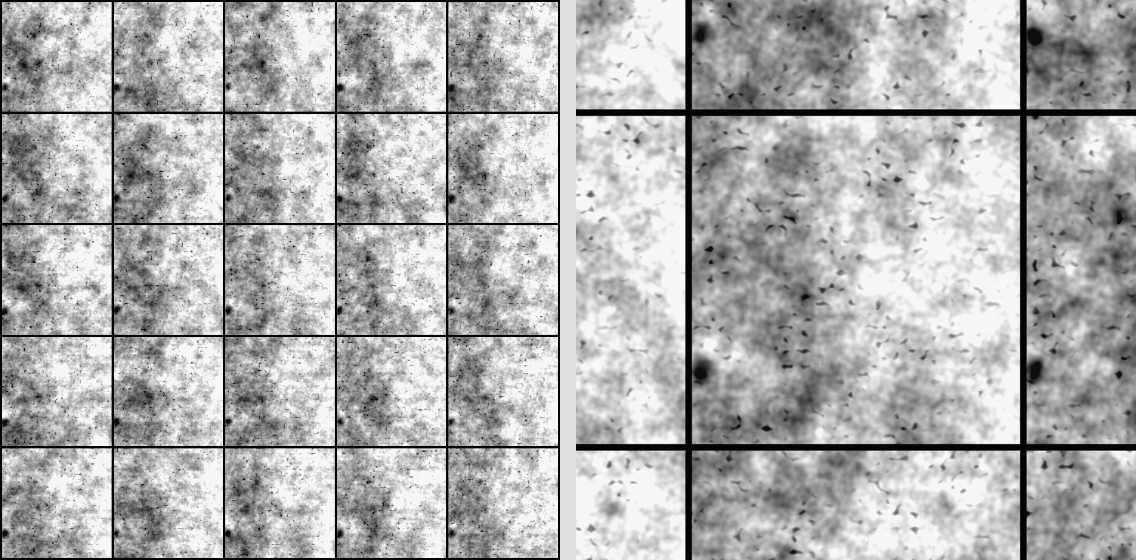
Left, the full canvas; right, a detail of the centre.
Reproduce this texture procedurally as a three.js fragment shader.

```glsl
// A square grid of mottled grey tiles parted by thin black lines.
// Every tile shares one tonal layout (dark left, pale right, fixed stains);
// layered gradient noise adds shared and per-tile mottling, grain and specks.

#define TILES 5.0
#define LINE_WIDTH 0.0039
#define EDGE 0.0005
#define SHADE_DARK 0.59
#define SHADE_PALE 0.90
#define SHARED_MOTTLE 0.20
#define OWN_MOTTLE 0.31
#define SPECK_DEPTH 0.50
#define LINE_COLOR vec3(0.01)

varying vec2 vUv;

float hash(vec2 p) {
  return fract(sin(dot(p, vec2(127.1, 311.7))) * 43758.55);
}

vec2 gradient(vec2 p) {
  float angle = 6.28318 * hash(p);
  return vec2(cos(angle), sin(angle));
}

// Gradient noise, roughly -0.7 to 0.7
float noise(vec2 p) {
  vec2 i = floor(p);
  vec2 f = p - i;
  vec2 u = f * f * f * (f * (f * 6.0 - 15.0) + 10.0);
  vec2 e = vec2(1.0, 0.0);
  float low = mix(dot(gradient(i), f), dot(gradient(i + e), f - e), u.x);
  float high = mix(dot(gradient(i + e.yx), f - e.yx),
                   dot(gradient(i + 1.0), f - 1.0), u.x);
  return mix(low, high, u.y);
}

// Five octaves with slow falloff, for a rough, grainy mottle
float mottle(vec2 p, vec2 seed) {
  float sum = 0.0;
  float amplitude = 1.0;
  float frequency = 3.7;
  for (int i = 0; i < 5; i++) {
    sum += amplitude * noise(p * frequency + seed);
    seed += 7.31;
    amplitude *= 0.82;
    frequency *= 1.93;
  }
  return sum;
}

// Soft round stain
float stain(vec2 p, vec2 center, float radius) {
  vec2 d = (p - center) / radius;
  return exp(-dot(d, d));
}

float tileTone(vec2 p, vec2 id) {
  vec2 ownSeed = id * 97.0 + 113.0;
  vec2 sharedSeed = vec2(731.4, 857.2);

  // Tonal layout: shaded left side, dim lower middle
  float sweep = p.x + 0.22 * (p.y - 0.5) + 0.12 * noise(p * 2.5 + ownSeed);
  float tone = mix(SHADE_DARK, SHADE_PALE, smoothstep(0.1, 0.82, sweep));
  tone -= 0.10 * stain(p, vec2(0.52, 0.27), 0.24);
  tone -= 0.08 * stain(p, vec2(0.13, 0.42), 0.16);
  tone += 0.05 * (hash(id + 3.7) - 0.5);

  // Mottling common to all tiles, then mottling of this tile
  tone += SHARED_MOTTLE * mottle(p, sharedSeed);
  tone += OWN_MOTTLE * mottle(p, ownSeed);

  // Small dark specks gathered in clusters
  vec2 grain = p * vec2(36.0, 43.0) + ownSeed * 1.3;
  float cluster = smoothstep(-0.25, 0.4, noise(p * 8.0 + sharedSeed * 0.7));
  float speck = smoothstep(0.18, 0.6, noise(grain));
  tone -= SPECK_DEPTH * speck * cluster;

  // Stains found at the same place in each tile
  vec2 jitter = 0.012 * vec2(noise(p * 25.0 + ownSeed), noise(p * 25.0 - ownSeed));
  vec2 q = p + jitter;
  tone -= 0.65 * stain(q, vec2(0.035, 0.23), 0.033);
  tone -= 0.42 * stain(q, vec2(0.30, 0.69), 0.028);
  tone -= 0.24 * stain(q, vec2(0.34, 0.44), 0.030);
  tone -= 0.22 * stain(q, vec2(0.78, 0.82), 0.030);
  tone += 0.22 * stain(q, vec2(0.06, 0.30), 0.030);
  return clamp(tone, 0.05, 0.97);
}

void main() {
  float pitch = (1.0 - LINE_WIDTH) / TILES;
  vec2 grid = (vUv - 0.5 * LINE_WIDTH) / pitch;
  vec3 color = vec3(tileTone(fract(grid), floor(grid)));

  // Lines centred on the tile borders, including the outer frame
  vec2 d = abs(fract(grid + 0.5) - 0.5) * pitch;
  float halfLine = 0.5 * LINE_WIDTH;
  float line = 1.0 - smoothstep(halfLine - EDGE, halfLine + EDGE, min(d.x, d.y));
  gl_FragColor = vec4(mix(color, LINE_COLOR, line), 1.0);
}
```
